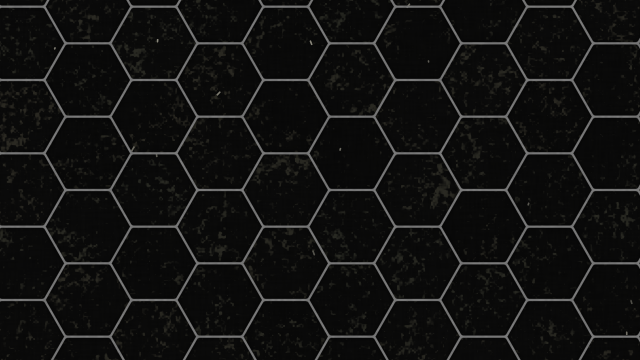
Give the GLSL for this pattern, as a Shadertoy shader.

```glsl
// Dark stone hexagon tiles, flat side up, parted by thin grey joints.
// Two interleaved rectangular lattices give the honeycomb; layered value noise
// gives each tile its own olive mottling, and sparse dashes give bright chips.

#define COLUMN_STEP 0.1832              // distance between neighbouring columns
#define ROW_STEP    0.2037              // tile height, flat side to flat side
#define HALF_FLAT   0.0625              // half the length of a flat side
#define ORIGIN      vec2(0.2442, 0.1667) // centre of one tile
#define LINE_HALF   0.0031              // half the joint width
#define FILLET      0.0050              // rounding where joints meet
#define STONE       vec3(0.036, 0.036, 0.035)
#define MOTTLE      vec3(0.125, 0.122, 0.100)
#define JOINT       vec3(0.465)
#define CHIP        vec3(0.56, 0.55, 0.50)
#define CHIP_GRID   0.13
#define CHIP_CHANCE 0.16

// Integer hash of a lattice point, two values in 0..1
vec2 hash22(vec2 p) {
    uvec2 v = uvec2(ivec2(floor(p))) * uvec2(1597u, 3571u);
    v = v * 1664525u + 1013904223u;
    v.x += v.y * 1664525u;
    v.y += v.x * 1664525u;
    v ^= v >> 16u;
    v.x += v.y * 1664525u;
    v.y += v.x * 1664525u;
    v ^= v >> 16u;
    return vec2(v & 65535u) / 65535.0;
}

float valueNoise(vec2 p) {
    vec2 i = floor(p), f = fract(p);
    f = f * f * (3.0 - 2.0 * f);
    float low = mix(hash22(i).x, hash22(i + vec2(1, 0)).x, f.x);
    float high = mix(hash22(i + vec2(0, 1)).x, hash22(i + vec2(1, 1)).x, f.x);
    return mix(low, high, f.y);
}

float smoothMin(float a, float b, float k) {
    float h = max(k - abs(a - b), 0.0) / k;
    return min(a, b) - 0.25 * h * h * k;
}

// Distance from inside a tile to its border, negative outside
float hexInside(vec2 p) {
    float halfHeight = 0.5 * ROW_STEP;
    float slant = COLUMN_STEP - 2.0 * HALF_FLAT;
    vec2 normal = normalize(vec2(halfHeight, slant));
    vec2 q = abs(p);
    float side = dot(vec2(HALF_FLAT + slant, 0.0) - q, normal);
    return smoothMin(halfHeight - q.y, side, FILLET);
}

// x: distance to the joint, yz: tile number
vec3 honeycomb(vec2 p) {
    vec2 period = vec2(2.0 * COLUMN_STEP, ROW_STEP);
    vec2 a = (p - ORIGIN) / period;
    vec2 b = a - 0.5;
    vec2 idA = floor(a + 0.5), idB = floor(b + 0.5);
    float dA = hexInside((a - idA) * period);
    float dB = hexInside((b - idB) * period);
    return dA > dB ? vec3(dA, 2.0 * idA) : vec3(dB, 2.0 * idB + 1.0);
}

// Short bright dashes, each at a random place and angle in its grid square
float chips(vec2 p, float px) {
    vec2 id = floor(p / CHIP_GRID);
    vec2 place = hash22(id + 31.0), kind = hash22(id + 77.0);
    vec2 q = p - (id + 0.15 + 0.7 * place) * CHIP_GRID;
    float angle = 0.5 + 1.6 * kind.y;
    vec2 along = vec2(cos(angle), sin(angle));
    float reach = 0.001 + 0.005 * place.x;
    float d = length(q - along * clamp(dot(q, along), -reach, reach));
    float dash = 1.0 - smoothstep(0.0006, 0.0012 + px, d);
    return dash * step(kind.x, CHIP_CHANCE) * (0.45 + 0.55 * place.y);
}

vec3 stone(vec2 p, vec2 tile) {
    vec2 seed = hash22(tile + 200.0);
    vec2 q = p + floor(seed * 40.0);
    float grain = 0.6 * valueNoise(q * 85.0) + 0.4 * valueNoise(q * 190.0);
    float patches = valueNoise(q * 13.0) - 0.5;
    float weave = valueNoise(q * vec2(30.0, 210.0)) + valueNoise(q * vec2(210.0, 30.0));
    float fleck = smoothstep(0.59, 0.96, grain + 0.34 * patches + 0.05 * (seed.x - 0.5));
    vec3 tint = mix(vec3(1.0, 0.97, 0.93), vec3(0.95, 1.0, 0.97), seed.y);
    vec3 base = STONE * (0.82 + 0.18 * weave + 0.12 * (seed.x - 0.5));
    return base + MOTTLE * tint * fleck;
}

void mainImage(out vec4 fragColor, in vec2 fragCoord) {
    float px = 1.0 / iResolution.y;
    vec2 p = fragCoord * px;
    vec3 cell = honeycomb(p);

    // Tile surface, a touch darker beside the joint
    vec3 color = stone(p, cell.yz);
    color *= mix(0.75, 1.0, smoothstep(LINE_HALF, 0.016, cell.x));
    color = mix(color, CHIP, chips(p, px));

    // Joint with slight uneven wear
    float joint = 1.0 - smoothstep(LINE_HALF - 0.7 * px, LINE_HALF + 0.7 * px, cell.x);
    float wear = 0.95 + 0.10 * valueNoise(p * 120.0);
    color = mix(color, JOINT * wear, joint);

    fragColor = vec4(color, 1.0);
}
```
